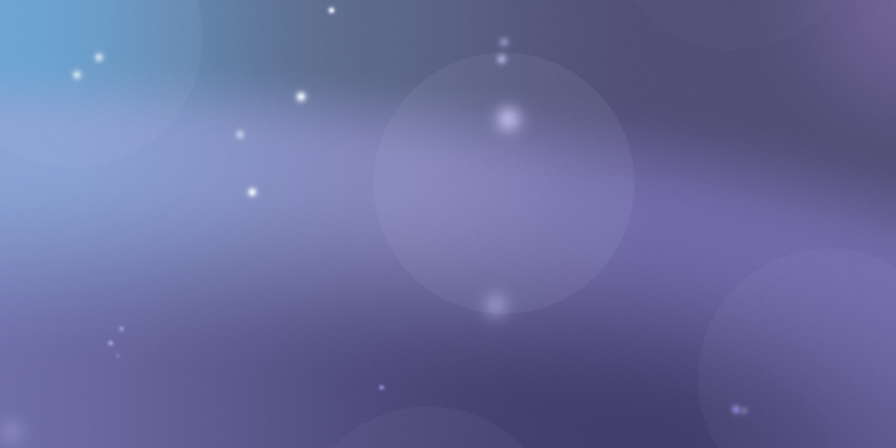
Reproduce this background procedurally as a Shadertoy shader.

```glsl
const vec4 STARS[11] = vec4[](   // x, y, radius, strength
    vec4(.740, .977, .007, .9), vec4(.221, .872, .010, .65),
    vec4(.172, .833, .010, .65), vec4(.672, .784, .011, .9),
    vec4(.536, .700, .010, .5), vec4(.563, .571, .010, .9),
    vec4(.271, .266, .006, .5), vec4(.247, .234, .006, .65),
    vec4(.263, .206, .005, .3), vec4(.852, .135, .006, .65),
    vec4(1.643, .086, .010, .6));

const vec4 GLOWS[6] = vec4[](    // x, y, radius, strength
    vec4(1.135, .734, .029, .7), vec4(1.107, .318, .030, .35),
    vec4(.026, .036, .030, .2), vec4(1.125, .906, .011, .4),
    vec4(1.120, .868, .011, .6), vec4(1.661, .083, .009, .25));

const vec3 DISCS[5] = vec3[](    // x, y, opacity
    vec3(1.125, .591, .075), vec3(.161, .917, .065),
    vec3(.956, -.198, .045), vec3(1.849, .154, .045),
    vec3(1.640, 1.180, .02));

float hash(vec2 p) {
    return fract(sin(dot(p, vec2(12.9898, 78.233))) * 43758.5453);
}

float spot(vec2 p, vec4 light) {
    vec2 d = (p - light.xy) / light.z;
    return light.w * exp(-dot(d, d));
}

// Sky, bright band and dark base, joined along a falling curve
vec3 backdrop(vec2 p) {
    vec3 sky = mix(vec3(.41, .64, .82), vec3(.37, .42, .55), smoothstep(0., .85, p.x));
    sky = mix(sky, vec3(.32, .31, .47), smoothstep(.7, 1.5, p.x));
    sky += vec3(.12, .08, .12) * smoothstep(.4, 0., distance(p, vec2(2.05, 1.)));

    vec3 band = mix(vec3(.54, .64, .83), vec3(.52, .52, .73), smoothstep(0., 1., p.x));
    band = mix(band, vec3(.44, .42, .66), smoothstep(.9, 1.5, p.x));

    vec3 base = mix(vec3(.45, .45, .68), vec3(.26, .24, .42), smoothstep(-.3, 1.4, p.x));
    base = mix(base, vec3(.35, .33, .55), smoothstep(1.5, 2.1, p.x));

    float crest = .79 - .065 * p.x * p.x;
    float blur = mix(.09, .14, p.x * .5);
    vec3 color = mix(base, band, smoothstep(crest - .62, crest - .14, p.y));
    return mix(color, sky, smoothstep(crest - blur, crest + blur, p.y));
}

void mainImage(out vec4 fragColor, in vec2 fragCoord) {
    vec2 p = fragCoord / iResolution.y;
    float pixel = 1. / iResolution.y;
    vec3 color = backdrop(p);

    // Translucent discs, slightly denser toward the rim
    for (int i = 0; i < DISCS.length(); i++) {
        float r = distance(p, DISCS[i].xy);
        float cover = smoothstep(.291 + pixel, .291 - pixel, r);
        float density = mix(.8, 1.1, smoothstep(.1, .29, r));
        color = mix(color, vec3(.76, .76, .9), cover * density * DISCS[i].z);
    }

    // Soft lavender glows
    for (int i = 0; i < GLOWS.length(); i++)
        color = mix(color, vec3(.8, .8, .98), spot(p, GLOWS[i]));

    // Stars turn from violet to white with height
    vec3 starColor = mix(vec3(.66, .62, .98), vec3(.95, .98, 1.), smoothstep(.1, .5, p.y));
    for (int i = 0; i < STARS.length(); i++)
        color = mix(color, starColor, spot(p, STARS[i]));

    // Fine grain
    color += (hash(floor(p * 256.)) - .5) * .008;
    fragColor = vec4(color, 1.);
}
```
